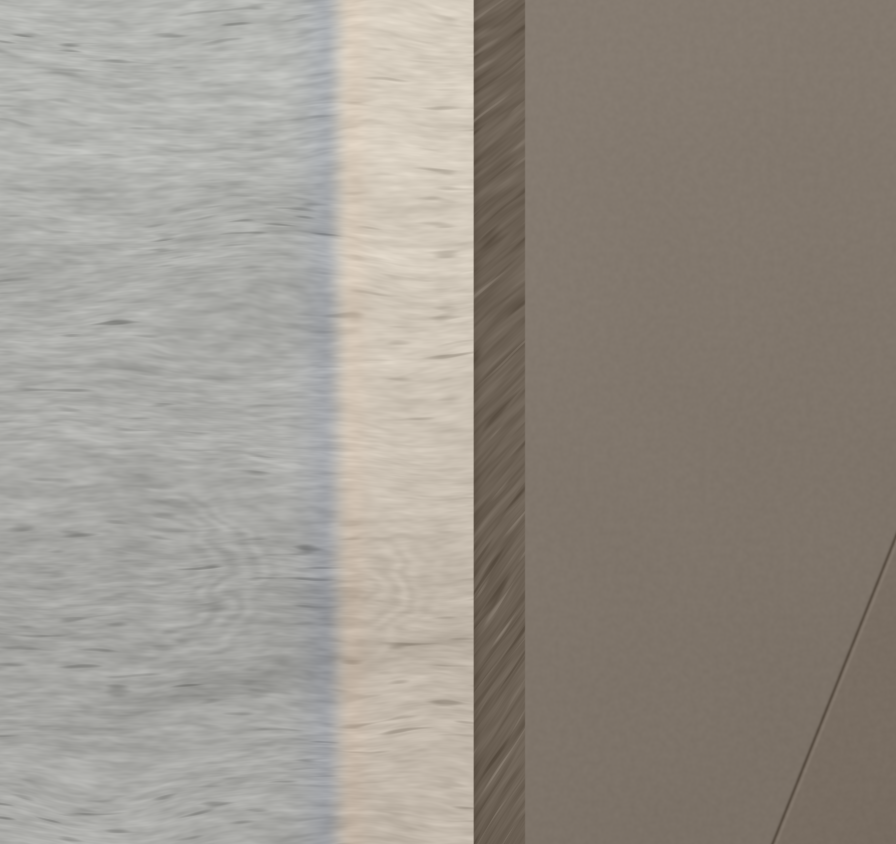
A Shadertoy shader for this texture:

```glsl
const float ASPECT = 1.062;

vec2 hashGradient(vec2 cell) {
    vec3 h = fract(cell.xyx * vec3(0.1031, 0.1030, 0.0973));
    h += dot(h, h.yzx + 33.33);
    float angle = 6.2832 * fract((h.x + h.y) * h.z);
    return vec2(cos(angle), sin(angle));
}

float gradientNoise(vec2 p) {
    vec2 i = floor(p), f = fract(p);
    vec2 u = f * f * f * (f * (f * 6.0 - 15.0) + 10.0);
    float a = dot(hashGradient(i), f);
    float b = dot(hashGradient(i + vec2(1, 0)), f - vec2(1, 0));
    float c = dot(hashGradient(i + vec2(0, 1)), f - vec2(0, 1));
    float d = dot(hashGradient(i + vec2(1, 1)), f - vec2(1, 1));
    return mix(mix(a, b, u.x), mix(c, d, u.x), u.y);
}

float fbm(vec2 p, int octaves) {
    float sum = 0.0, amplitude = 1.0;
    for (int i = 0; i < octaves; i++) {
        sum += amplitude * gradientNoise(p);
        p = p * 1.93 + vec2(17.3, 9.1);
        amplitude *= 0.65;
    }
    return sum;
}

float band(float y, float center, float width) {
    float d = (y - center) / width;
    return exp(-d * d);
}

// Curved growth rings, fading away from the arch center
float growthRings(vec2 p, vec2 center, float radius) {
    vec2 q = (p - center) * vec2(1.0, 1.35);
    float r = length(q) + 0.025 * fbm(p * vec2(12.0, 25.0), 2);
    float fade = band(r, radius, 0.045) * smoothstep(-0.02, 0.06, q.x);
    return fade * sin(r * 270.0);
}

// Brightness offset of the horizontal oak grain
float oakGrain(vec2 p) {
    float bend = 0.022 * fbm(p * vec2(3.5, 5.0), 2);
    vec2 q = p + vec2(0.0, bend);
    float tone = 0.040 * fbm(q * vec2(4.0, 18.0), 3);
    tone += 0.062 * fbm(q * vec2(16.0, 95.0), 3);
    tone += 0.028 * gradientNoise(q * vec2(55.0, 210.0));

    // Dark open pores, clustered by a slower noise
    float cluster = smoothstep(-0.2, 0.4, gradientNoise(q * vec2(5.0, 13.0) + 31.0));
    float pores = smoothstep(0.22, 0.6, gradientNoise(q * vec2(18.0, 125.0) + 7.0));
    tone -= 0.11 * pores * (0.35 + cluster);

    // Long seams and slanted veins
    float broken = 0.6 + gradientNoise(p * vec2(14.0, 40.0));
    float seams = band(q.y, 0.78, 0.003) + band(q.y, 0.715, 0.004) + band(q.y, 0.56, 0.003);
    tone -= 0.055 * seams * broken;
    float topVein = band(q.y, 0.935 - 0.32 * p.x, 0.006) * (1.0 - smoothstep(0.08, 0.16, p.x));
    float lowVein = band(q.y, 0.135 + 0.19 * p.x, 0.013) * smoothstep(0.08, 0.22, p.x);
    tone -= 0.065 * topVein * broken + 0.045 * lowVein;

    tone += 0.020 * growthRings(p, vec2(0.16, 0.32), 0.12);
    tone += 0.022 * growthRings(p, vec2(0.40, 0.30), 0.07);
    return tone;
}

vec3 oakBoard(vec2 p) {
    float lit = smoothstep(0.383, 0.416, p.x + 0.003 * gradientNoise(p * vec2(8.0, 40.0)));
    vec3 shaded = mix(vec3(0.665, 0.665, 0.652), vec3(0.705, 0.71, 0.695), smoothstep(0.35, 0.95, p.y));
    vec3 sunny = mix(vec3(0.755, 0.715, 0.665), vec3(0.835, 0.80, 0.745), smoothstep(0.05, 0.9, p.y));
    shaded -= 0.030 * band(p.y, 0.25, 0.13) + 0.018 * band(p.y, 0.66, 0.10);
    sunny -= 0.018 * band(p.y, 0.29, 0.08);

    // Cool fringe on the shadow side of the light edge
    shaded += vec3(-0.035, -0.027, 0.002) * band(p.x, 0.388, 0.028);
    sunny += vec3(0.012, -0.004, -0.012) * band(p.x, 0.42, 0.015);
    return mix(shaded, sunny, lit) + oakGrain(p) * mix(1.0, 0.82, lit);
}

// Dark narrow board with grain rising to the right
vec3 darkStrip(vec2 p, float left, float right) {
    float slope = mix(1.55, 0.75, smoothstep(0.0, 1.0, p.y));
    float across = p.y - slope * (p.x - left);
    across += 0.008 * gradientNoise(p * vec2(12.0, 9.0));
    vec2 q = vec2(p.x * 9.0 + p.y * 4.0, across);
    float tone = 0.055 * fbm(q * vec2(1.0, 65.0), 3);
    tone += 0.030 * gradientNoise(q * vec2(1.7, 150.0));
    tone += 0.025 * gradientNoise(q * vec2(0.4, 12.0));
    tone += 0.075 * smoothstep(0.28, 0.6, gradientNoise(q * vec2(1.5, 100.0) + 5.0));
    tone -= 0.07 * smoothstep(0.25, 0.6, gradientNoise(q * vec2(1.3, 85.0) + 19.0));
    tone -= 0.035 * band(p.x, left, 0.006);
    tone += 0.012 * smoothstep(left, right, p.x);
    return vec3(0.415, 0.372, 0.325) + tone;
}

// Smooth matte panel crossed by one fine groove
vec3 mattePanel(vec2 p, float pixel) {
    float light = 0.40 * p.y - 0.28 * (p.x - 0.62);
    vec3 color = vec3(0.487, 0.448, 0.407) + 0.095 * light;
    color += 0.012 * fbm(p * 110.0, 2) + 0.006 * gradientNoise(p * 7.0);
    vec2 start = vec2(0.9155, 0.0);
    vec2 along = normalize(vec2(ASPECT, 0.365) - start);
    vec2 offset = p - start;
    float side = offset.x * along.y - offset.y * along.x;
    color -= vec3(0.012, 0.016, 0.018) * smoothstep(-pixel, pixel, side);
    color -= 0.13 * band(side, 0.0, 0.0019);
    return color + 0.035 * band(side, 0.004, 0.002);
}

void mainImage(out vec4 fragColor, in vec2 fragCoord) {
    vec2 p = fragCoord / iResolution.xy * vec2(ASPECT, 1.0);
    float pixel = 1.0 / iResolution.y;
    float stripLeft = 0.5287 * ASPECT, stripRight = 0.586 * ASPECT;
    vec3 color = oakBoard(p);
    color = mix(color, darkStrip(p, stripLeft, stripRight), smoothstep(-pixel, pixel, p.x - stripLeft));
    color = mix(color, mattePanel(p, pixel), smoothstep(-pixel, pixel, p.x - stripRight));
    fragColor = vec4(clamp(color, 0.0, 1.0), 1.0);
}
```
